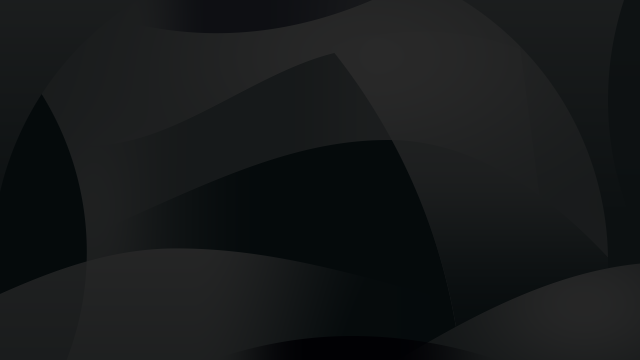
Give the GLSL for this background, as a Shadertoy shader.

```glsl
// Overlapping dark charcoal curves with soft gradients, like layered paper.

// Colours
const vec3 INK   = vec3(0.020, 0.040, 0.045);
const vec3 ASH   = vec3(0.160, 0.160, 0.160);
const vec3 NIGHT = vec3(0.055, 0.060, 0.075);
const vec3 PITCH = vec3(0.004, 0.004, 0.016);

// Circles as centre x, centre y, radius; the canvas is 16 by 9 units
const vec3 LEFT_BOWL  = vec3(7.50, 2.456, 7.70);
const vec3 LEFT_LENS  = vec3(-5.30, 2.70, 7.47);
const vec3 MID_SHEET  = vec3(-3.446, -1.657, 15.05);
const vec3 RIGHT_DISC = vec3(23.20, 6.50, 8.00);

// Hills as peak x, peak y, bend on the left, bend on the right
const vec4 WIDE_HILL  = vec4(9.70, 5.50, 0.062, 0.097);
const vec4 LEFT_HILL  = vec4(4.40, 2.79, 0.068, 0.038);
const vec4 RIGHT_HILL = vec4(16.80, 2.45, 0.062, 0.062);
const vec4 BLACK_HILL = vec4(8.80, 0.60, 0.049, 0.045);
const vec4 FAINT_HILL = vec4(10.60, 8.21, 0.070, 0.076);

// Antialiased coverage of a signed distance, positive inside
float fill(float d) {
    return clamp(0.5 + d * iResolution.y / 9.0, 0.0, 1.0);
}

float disc(vec2 p, vec3 c) {
    return fill(c.z - length(p - c.xy));
}

// Area below a rounded crest whose flanks flatten out
float hill(vec2 p, vec4 h, float flatten) {
    float t = p.x - h.x;
    float bend = t < 0.0 ? h.z : h.w;
    return fill(h.y - bend * t * t / (1.0 + flatten * t * t) - p.y);
}

float glow(vec2 p, vec2 centre, vec2 size) {
    vec2 d = (p - centre) / size;
    return exp(-dot(d, d));
}

void mainImage(out vec4 fragColor, in vec2 fragCoord) {
    vec2 p = fragCoord / iResolution.xy * vec2(16.0, 9.0);

    // Broad light on the back sheet
    float tone = 0.51 + 0.46 * glow(p, vec2(9.3, 7.6), vec2(5.5, 3.2))
               + 0.20 * glow(p, vec2(2.7, 3.6), vec2(2.0, 2.2));

    // Faint folds on the upper right
    tone += 0.03 * hill(p, FAINT_HILL, 0.0) * smoothstep(8.0, 9.5, p.x);
    float foldX = 12.85 + 0.13 * (9.0 - p.y);
    tone -= 0.05 * fill(p.x - foldX) * smoothstep(2.5, 4.5, p.y);

    // Wide hill, shaded towards its foot
    float wide = hill(p, WIDE_HILL, p.x < WIDE_HILL.x ? 0.008 : 0.0);
    float sheet = disc(p, MID_SHEET);
    float wideTone = mix(0.06, 0.70, smoothstep(0.6, 5.4, p.y));
    tone = mix(tone, wideTone, wide * (1.0 - sheet) * smoothstep(9.0, 10.0, p.x));

    // Middle sheet below an S curve
    float t = p.x - 6.0;
    float band = fill(6.68 + t * (0.52 - t * (0.008 + 0.0142 * t)) - p.y);
    float bandTone = 0.48 + 0.15 * smoothstep(7.0, 9.7, p.x);
    tone = mix(tone, bandTone, band * sheet * smoothstep(2.0, 5.0, p.x));
    tone = mix(tone, 0.0, wide * sheet * smoothstep(2.6, 6.6, p.x));

    // Dark lens and corner on the left
    float lens = disc(p, LEFT_LENS);
    float cornerTone = clamp(0.34 + 0.08 * (p.y - 5.5), 0.2, 0.65);
    tone = mix(tone, 0.0, lens);
    tone = mix(cornerTone, tone, disc(p, LEFT_BOWL));

    // Dark disc on the right
    tone = mix(tone, 0.15 + 0.012 * p.y, disc(p, RIGHT_DISC));

    // Lower hills
    float leftTone = 0.70 + 0.07 * p.y - 0.87 * smoothstep(4.8, 10.0, p.x);
    leftTone = max(leftTone, 0.02) * (1.0 - 0.17 * lens);
    float leftFade = 1.0 - smoothstep(9.0, 11.0, p.x);
    tone = mix(tone, leftTone, hill(p, LEFT_HILL, 0.008) * leftFade);
    float rightTone = 0.27 + 0.65 * glow(p, vec2(14.6, 1.4), vec2(3.2, 2.2));
    tone = mix(tone, rightTone, hill(p, RIGHT_HILL, 0.004));

    vec3 color = mix(INK, ASH, tone);

    // Dusky scoop at the top
    float s = p.x - 5.42;
    float scoop = fill(p.y - 8.17 - 0.055 * s * s);
    float scoopFade = smoothstep(3.3, 5.2, p.x) * (1.0 - 0.4 * smoothstep(6.5, 9.5, p.x));
    color = mix(color, NIGHT, scoop * scoopFade);

    // Black mound at the bottom
    float moundFade = smoothstep(5.4, 7.8, p.x) * (1.0 - smoothstep(9.6, 12.6, p.x));
    color = mix(color, PITCH, hill(p, BLACK_HILL, 0.0) * moundFade);

    fragColor = vec4(color, 1.0);
}
```
